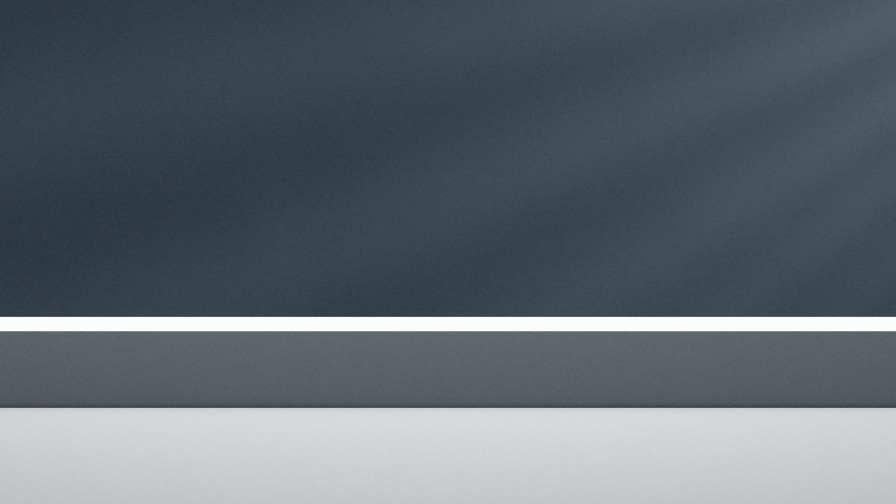
Reproduce this background procedurally as a WebGL 2 fragment shader.

```glsl
#version 300 es
precision highp float;
// An empty studio set: a slate wall crossed by soft slanting light, a white
// ledge, a grey skirting band and a pale floor. The light is a fan of cosine
// beams around a point beyond the upper right corner; fine grain covers all.

#define FLOOR_TOP 0.191
#define LEDGE_LOW 0.3426
#define LEDGE_TOP 0.3715
#define LIGHT_POS vec2(2.546, 1.278)
#define BEAM_SPACING 0.21
#define BEAM_STRENGTH 0.085
#define GRAIN_CELLS 288.0
#define GRAIN_STRENGTH 0.022

uniform vec2 u_resolution;
out vec4 fragColor;

const float TAU = 6.2831853;

float hash(vec2 cell) {
    vec3 q = fract(vec3(cell.xyx) * 0.1031);
    q += dot(q, q.yzx + 33.33);
    return fract((q.x + q.y) * q.z);
}

float valueNoise(vec2 p) {
    vec2 cell = floor(p);
    vec2 f = fract(p);
    f = f * f * (3.0 - 2.0 * f);
    float low = mix(hash(cell), hash(cell + vec2(1, 0)), f.x);
    float high = mix(hash(cell + vec2(0, 1)), hash(cell + 1.0), f.x);
    return mix(low, high, f.y);
}

// Antialiased step at a horizontal edge
float above(float y, float edge) {
    float halfPixel = 0.5 / u_resolution.y;
    return smoothstep(edge - halfPixel, edge + halfPixel, y);
}

// Shade that fades with distance from the floor's back edge
float contactShade(float y, float reach) {
    return exp(-abs(y - FLOOR_TOP) / reach);
}

vec3 wallColor(vec2 p) {
    vec2 toLight = LIGHT_POS - p;
    float slope = toLight.y / toLight.x;
    float glow = exp(-dot(toLight, toLight) / 2.2);

    // Beams are lines of equal slope seen from the light
    float wobble = 0.025 * (valueNoise(vec2(slope * 14.0, 3.0)) - 0.5);
    float beam = cos(TAU * (slope + wobble - 0.2) / BEAM_SPACING);
    beam *= BEAM_STRENGTH * (1.0 - 0.6 * smoothstep(0.4, 0.9, slope));

    float light = 0.15 + 0.88 * glow + beam;
    light -= 0.25 * smoothstep(0.6, 1.2, slope);
    light += 0.04 * (valueNoise(p * 9.0) - 0.5);
    return mix(vec3(0.16, 0.205, 0.245), vec3(0.34, 0.39, 0.43), light);
}

vec3 bandColor(vec2 p, float side) {
    float height = (p.y - FLOOR_TOP) / (LEDGE_LOW - FLOOR_TOP);
    vec3 color = mix(vec3(0.335, 0.36, 0.385), vec3(0.38, 0.41, 0.43), height);
    color *= 1.0 - 0.05 * side * side;
    return color * (1.0 - 0.3 * contactShade(p.y, 0.006));
}

vec3 floorColor(vec2 p, float side) {
    float depth = clamp(p.y / FLOOR_TOP, 0.0, 1.0);
    vec3 color = mix(vec3(0.77, 0.775, 0.785), vec3(0.86, 0.865, 0.87), depth);
    color *= 1.0 - 0.03 * side * side;
    return color * (1.0 - 0.08 * contactShade(p.y, 0.008));
}

void main() {
    vec2 p = gl_FragCoord.xy / u_resolution.y;
    float side = 2.0 * gl_FragCoord.x / u_resolution.x - 1.0;

    // Stack the layers from the floor upwards
    vec3 color = floorColor(p, side);
    color = mix(color, bandColor(p, side), above(p.y, FLOOR_TOP));
    color = mix(color, vec3(0.985, 0.99, 0.99), above(p.y, LEDGE_LOW));
    color = mix(color, wallColor(p), above(p.y, LEDGE_TOP));

    // Grain, weaker on the bright surfaces
    float grain = hash(floor(p * GRAIN_CELLS)) - 0.5;
    color += grain * GRAIN_STRENGTH * mix(1.0, 0.4, color.g);
    fragColor = vec4(clamp(color, 0.0, 1.0), 1.0);
}
```
